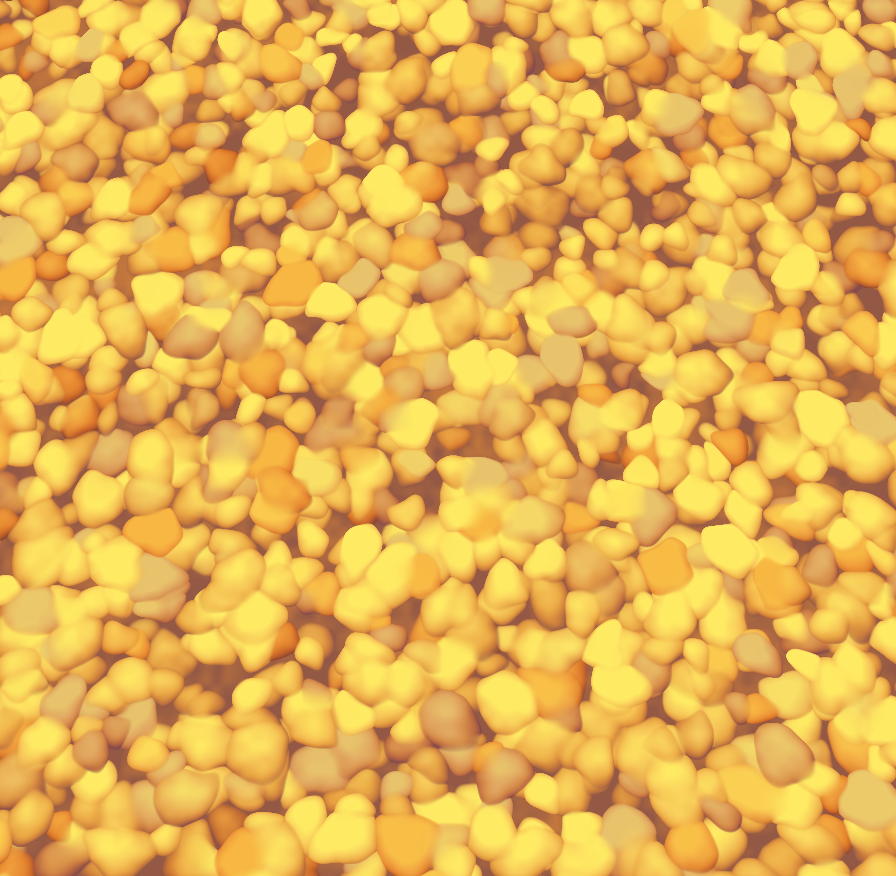
Give the GLSL for this texture, as a Shadertoy shader.

```glsl
// Heap of soft golden pollen granules, receding slightly towards the top

const vec3 SHADOW = vec3(0.58, 0.35, 0.27);
const vec3 RUST   = vec3(0.80, 0.49, 0.23);
const vec3 AMBER  = vec3(0.92, 0.66, 0.27);
const vec3 GOLD   = vec3(0.97, 0.79, 0.35);
const vec3 LEMON  = vec3(1.00, 0.92, 0.39);
const vec3 ORANGE_FILTER = vec3(0.97, 0.78, 0.66);
const vec3 DULL_FILTER   = vec3(0.91, 0.83, 1.08);

const float GRAINS_ACROSS = 16.0;
const int LAYERS = 3;
const float DEPTH_SHARPNESS = 14.0;
const vec2 LIGHT = vec2(-0.4, 0.9);

float hash(vec2 p) {
    vec3 a = fract(p.xyx * 0.1031);
    a += dot(a, a.yzx + 33.33);
    return fract((a.x + a.y) * a.z);
}

vec2 hash2(vec2 p) {
    return vec2(hash(p), hash(p + 71.7));
}

float noise(vec2 p) {
    vec2 i = floor(p), f = fract(p);
    f = f * f * (3.0 - 2.0 * f);
    return mix(mix(hash(i), hash(i + vec2(1, 0)), f.x),
               mix(hash(i + vec2(0, 1)), hash(i + vec2(1, 1)), f.x), f.y);
}

mat2 rotation(float angle) {
    float c = cos(angle), s = sin(angle);
    return mat2(c, s, -s, c);
}

// Colour ramp from deep gap to sunlit crown
vec3 pollenRamp(float tone) {
    float t = clamp(tone, 0.0, 1.0) * 4.0;
    vec3 c = mix(SHADOW, RUST, clamp(t, 0.0, 1.0));
    c = mix(c, AMBER, clamp(t - 1.0, 0.0, 1.0));
    c = mix(c, GOLD, clamp(t - 2.0, 0.0, 1.0));
    return mix(c, LEMON, clamp(t - 3.0, 0.0, 1.0));
}

// A few granules are orange, others dull and pale; both keep their shading
vec3 tintGrain(vec3 colour, float kind) {
    colour *= mix(vec3(1.0), ORANGE_FILTER, smoothstep(0.82, 0.97, kind));
    return colour * mix(DULL_FILTER, vec3(1.0), smoothstep(0.1, 0.25, kind));
}

// One lumpy granule: premultiplied colour, with its depth weight in alpha
vec4 grain(vec2 p, vec2 cell, vec2 seed, float bumps) {
    vec2 id = cell + seed;
    vec2 offset = p - cell - 0.5 - (hash2(id) - 0.5) * 0.66;
    float radius = mix(0.34, 0.66, pow(hash(id + 13.1), 1.7));
    float stretch = sqrt(mix(1.0, 1.5, hash(id + 27.3)));
    vec2 local = rotation(6.2832 * hash(id + 41.9)) * offset;
    local /= radius * vec2(stretch, 1.0 / stretch);

    float lobes = sin(3.0 * atan(local.y, local.x) + 6.2832 * hash(id + 5.7));
    float d = length(local) * (1.0 + 0.07 * lobes);
    float facing = sqrt(max(1.0 - d * d, 0.0));
    float depth = 0.6 * hash(id + 59.3) + radius * facing;

    float tone = 0.70 + 0.54 * (hash(id + 83.5) - 0.5);
    tone += 0.25 * dot(offset / radius, LIGHT);
    tone += 0.55 * (facing - 0.7) + 0.65 * (depth - 0.72) + bumps;

    float cover = 1.0 - smoothstep(1.0 - 0.11 / radius, 1.0, d);
    float weight = cover * exp(DEPTH_SHARPNESS * depth);
    return vec4(tintGrain(pollenRamp(tone), hash(id + 97.1)), 1.0) * weight;
}

// Soft depth blend of all granules near p
vec3 heap(vec2 p, float bumps) {
    float gapWeight = exp(DEPTH_SHARPNESS * 0.2);
    vec4 sum = vec4(pollenRamp(0.03 + bumps), 1.0) * gapWeight;
    for (int layer = 0; layer < LAYERS; layer++) {
        float k = float(layer);
        vec2 q = rotation(0.6 * k) * p + vec2(0.37, 0.61) * k;
        vec2 base = floor(q);
        for (int y = -1; y <= 1; y++)
        for (int x = -1; x <= 1; x++) {
            // Turn each cell upright so that all granules share one light
            vec2 cell = base + vec2(x, y);
            vec2 middle = cell + 0.5;
            sum += grain(rotation(-0.6 * k) * (q - middle) + middle,
                         cell, vec2(131.0, 217.0) * (k + 1.0), bumps);
        }
    }
    return sum.rgb / sum.a;
}

void mainImage(out vec4 fragColor, in vec2 fragCoord) {
    vec2 uv = fragCoord / iResolution.y;

    // Mild perspective: granules shrink towards the top
    vec2 p = vec2((uv.x - 0.5) * (1.0 + 0.45 * uv.y),
                  uv.y * (1.0 + 0.25 * uv.y)) * GRAINS_ACROSS + 50.0;

    // Broad light and dark drifts, plus a rough surface
    float drift = 0.26 * (noise(p * 0.4) - 0.5) + 0.2 * (noise(p * 0.9 + 19.0) - 0.5);
    float roughness = 0.14 * (noise(p * 4.5) - 0.5);

    // Irregular outlines
    p += 0.2 * (vec2(noise(p * 2.2), noise(p * 2.2 + 37.0)) - 0.5);

    fragColor = vec4(heap(p, drift + roughness), 1.0);
}
```
